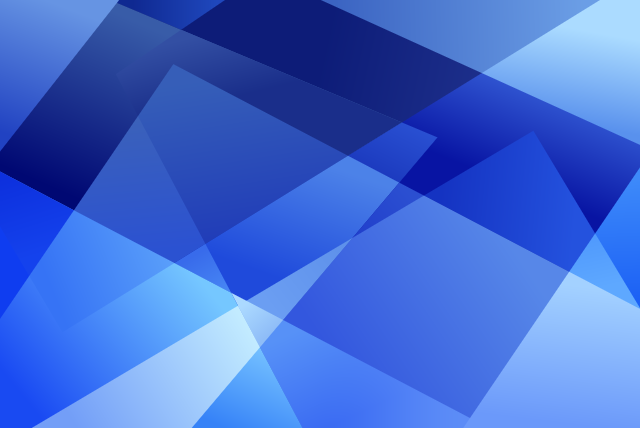
This background is drawn by a Shadertoy shader. Its source:

```glsl
// Overlapping translucent blue sheets with crisp straight edges and soft gradients.

const vec2 GRID = vec2(768.0, 514.0); // layout units across the canvas, y pointing down

// Smooth coverage of the half plane below the line from left point a to right point b.
float below(vec2 p, vec2 a, vec2 b) {
    vec2 d = normalize(b - a), q = p - a;
    float pixel = GRID.y / iResolution.y;
    return clamp(0.5 + (d.x * q.y - d.y * q.x) / pixel, 0.0, 1.0);
}

// Linear gradient running from colour ca at point a to colour cb at point b.
vec3 ramp(vec2 p, vec2 a, vec2 b, vec3 ca, vec3 cb) {
    vec2 d = b - a;
    return mix(ca, cb, clamp(dot(p - a, d) / dot(d, d), 0.0, 1.0));
}

void paint(inout vec3 col, float mask, vec3 tint) {
    col = mix(col, tint, mask);
}

void mainImage(out vec4 fragColor, in vec2 fragCoord) {
    vec2 uv = fragCoord / iResolution.xy;
    vec2 p = vec2(uv.x, 1.0 - uv.y) * GRID;

    // Sheet edges
    float roof      = below(p, vec2(132, 0), vec2(525, 165));
    float eave      = below(p, vec2(385, 0), vec2(768, 174));
    float ray       = below(p, vec2(75, 399), vec2(720, 0));
    float corner    = below(p, vec2(0, 182), vec2(143, 0));
    float cardLeft  = below(p, vec2(0, 383), vec2(208, 77));
    float cardTop   = below(p, vec2(208, 77), vec2(768, 371));
    float blade     = below(p, vec2(139, 89), vec2(363, 514));
    float notch     = below(p, vec2(139, 89), vec2(270, 0));
    float cardBase  = below(p, vec2(0, 206), vec2(564, 502));
    float cardRight = below(p, vec2(564, 502), vec2(768, 201));
    float tentLeft  = below(p, vec2(38, 514), vec2(640, 157));
    float tentRight = below(p, vec2(640, 157), vec2(768, 370));
    float slant     = below(p, vec2(230, 514), vec2(525, 165));
    float hook      = below(p, vec2(0, 272), vec2(75, 399));

    // Dark upper sheets and the bright upper right corner
    vec3 col = ramp(p, vec2(640, 115), vec2(600, 215), vec3(0.18, 0.32, 0.81), vec3(0.03, 0.08, 0.64));
    paint(col, 1.0 - ray, ramp(p, vec2(390, 50), vec2(570, 90), vec3(0.05, 0.11, 0.47), vec3(0.11, 0.18, 0.54)));
    vec3 sky = ramp(p, vec2(400, 10), vec2(700, 0), vec3(0.23, 0.39, 0.76), vec3(0.42, 0.62, 0.90));
    vec3 shine = ramp(p, vec2(720, 40), vec2(700, 150), vec3(0.67, 0.86, 1.0), vec3(0.35, 0.57, 0.93));
    paint(col, 1.0 - eave, mix(sky, shine, ray));
    paint(col, (1.0 - roof) * (1.0 - notch),
        ramp(p, vec2(160, 5), vec2(260, 5), vec3(0.06, 0.16, 0.57), vec3(0.12, 0.28, 0.74)));
    paint(col, roof * (1.0 - ray),
        ramp(p, vec2(150, 20), vec2(60, 225), vec3(0.22, 0.36, 0.66), vec3(0.0, 0.03, 0.45)));
    paint(col, roof * (1.0 - ray) * notch * (1.0 - blade),
        ramp(p, vec2(230, 45), vec2(250, 125), vec3(0.20, 0.31, 0.64), vec3(0.10, 0.18, 0.54)));
    paint(col, roof * ray * (1.0 - slant),
        ramp(p, vec2(490, 150), vec2(460, 210), vec3(0.16, 0.31, 0.82), vec3(0.11, 0.23, 0.75)));
    paint(col, 1.0 - corner,
        ramp(p, vec2(80, 10), vec2(20, 165), vec3(0.40, 0.58, 0.89), vec3(0.13, 0.26, 0.76)));

    // Central tilted card, seen through the crossing sheets
    vec3 cardDark = ramp(p, vec2(230, 100), vec2(260, 285), vec3(0.21, 0.37, 0.72), vec3(0.13, 0.24, 0.72));
    vec3 cardSide = ramp(p, vec2(165, 145), vec2(180, 300), vec3(0.23, 0.38, 0.73), vec3(0.17, 0.32, 0.82));
    paint(col, cardLeft * cardTop * (1.0 - ray), mix(cardDark, cardSide, blade));
    paint(col, cardTop * ray * (1.0 - slant),
        ramp(p, vec2(400, 200), vec2(350, 340), vec3(0.30, 0.51, 0.91), vec3(0.12, 0.29, 0.86)));
    paint(col, cardTop * slant,
        ramp(p, vec2(490, 230), vec2(430, 280), vec3(0.17, 0.31, 0.82), vec3(0.13, 0.25, 0.80)));

    // Right tent and the broad panel beneath it
    paint(col, tentLeft * (1.0 - cardTop) * tentRight,
        ramp(p, vec2(530, 235), vec2(690, 250), vec3(0.08, 0.20, 0.76), vec3(0.14, 0.32, 0.87)));
    paint(col, tentLeft * cardTop * slant,
        ramp(p, vec2(400, 430), vec2(610, 290), vec3(0.20, 0.34, 0.87), vec3(0.34, 0.53, 0.91)));
    paint(col, tentLeft * (1.0 - slant) * cardTop,
        ramp(p, vec2(410, 295), vec2(320, 365), vec3(0.37, 0.57, 0.92), vec3(0.42, 0.62, 0.95)));

    // Bright lower sheets
    paint(col, blade * ray * (1.0 - cardBase),
        ramp(p, vec2(245, 300), vec2(275, 350), vec3(0.22, 0.42, 0.92), vec3(0.28, 0.53, 0.96)));
    vec3 floorBlue = ramp(p, vec2(350, 400), vec2(400, 510), vec3(0.34, 0.57, 0.97), vec3(0.23, 0.42, 0.95));
    floorBlue = mix(floorBlue, vec3(0.36, 0.55, 0.97), smoothstep(380.0, 560.0, p.x));
    vec3 gem = ramp(p, vec2(295, 365), vec2(325, 400), vec3(0.67, 0.85, 1.0), vec3(0.56, 0.74, 0.97));
    paint(col, cardBase * (1.0 - blade), mix(gem, floorBlue, slant));
    vec3 wedge = ramp(p, vec2(313, 420), vec2(270, 514), vec3(0.45, 0.75, 1.0), vec3(0.21, 0.51, 0.97));
    vec3 beam = ramp(p, vec2(290, 385), vec2(90, 510), vec3(0.76, 0.92, 1.0), vec3(0.45, 0.62, 0.97));
    vec3 pool = ramp(p, vec2(235, 330), vec2(40, 490), vec3(0.46, 0.78, 1.0), vec3(0.10, 0.29, 0.95));
    vec3 fold = ramp(p, vec2(205, 315), vec2(70, 370), vec3(0.35, 0.62, 0.98), vec3(0.21, 0.45, 0.96));
    vec3 lower = mix(pool, fold, (1.0 - ray) * (1.0 - hook));
    lower = mix(lower, beam, tentLeft);
    paint(col, cardBase * blade, mix(lower, wedge, slant));

    // Left margin, outside the card
    vec3 margin = ramp(p, vec2(10, 215), vec2(40, 310), vec3(0.05, 0.19, 0.87), vec3(0.08, 0.26, 0.93));
    paint(col, cardBase * (1.0 - cardLeft), mix(margin, vec3(0.06, 0.24, 0.94), hook));

    // Right margin, outside the card
    vec3 flank = ramp(p, vec2(760, 215), vec2(765, 360), vec3(0.24, 0.54, 0.98), vec3(0.11, 0.38, 0.96));
    vec3 glint = ramp(p, vec2(715, 280), vec2(730, 345), vec3(0.31, 0.60, 0.99), vec3(0.37, 0.66, 1.0));
    vec3 glow = ramp(p, vec2(710, 345), vec2(690, 510), vec3(0.64, 0.82, 1.0), vec3(0.42, 0.60, 0.98));
    paint(col, cardRight, mix(mix(flank, glint, tentRight), glow, cardTop));

    fragColor = vec4(col, 1.0);
}
```
